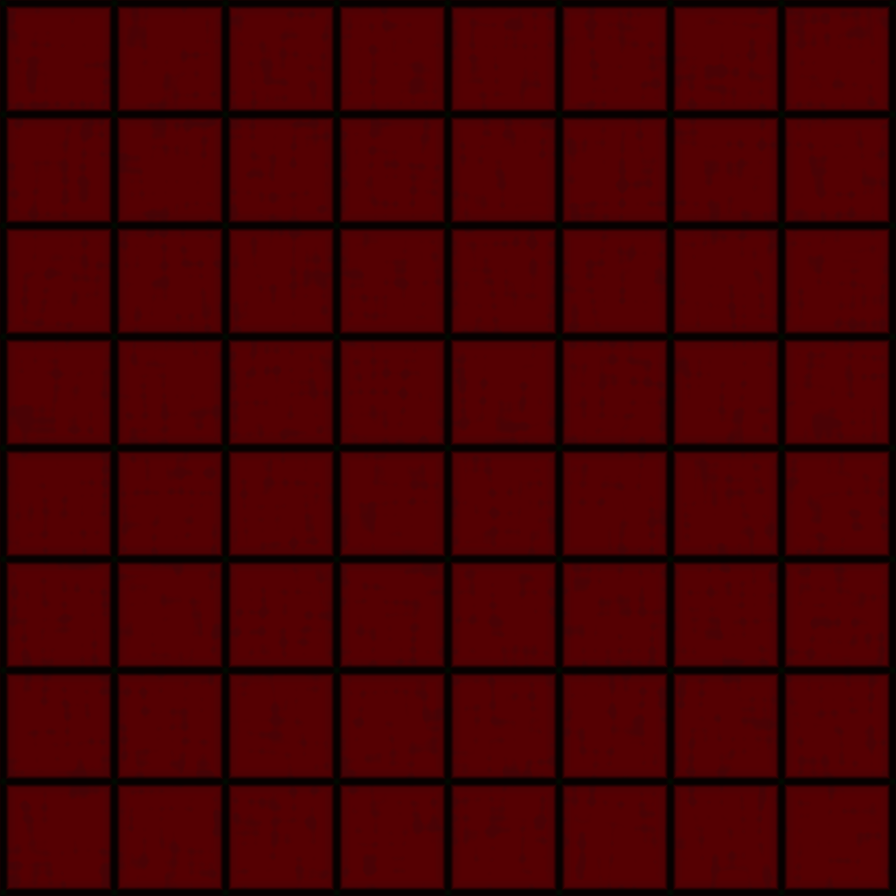
Reproduce this pattern procedurally as a three.js fragment shader.

```glsl
varying vec2 vUv;

const float TILE_PITCH = 0.1241;      // spacing of the grid lines
const float LINE_CORE = 0.0017;       // half width of the solid line
const float LINE_FADE = 0.0078;       // distance where the line has faded out
const float RIM_REACH = 0.017;        // outer limit of the tinted tile rim
const float JUNCTION_RADIUS = 0.0062;
const float STREAK_LONG = 18.0;       // noise frequency along a streak
const float STREAK_FINE = 90.0;       // noise frequency across a streak
const float MOTTLE_AMOUNT = 0.75;
const float RIM_AMOUNT = 0.4;

const vec3 TILE_RED = vec3(0.332, 0.0, 0.008);
const vec3 WORN_RED = vec3(0.275, 0.012, 0.022);
const vec3 LINE_BLACK = vec3(0.022, 0.003, 0.002);
const vec3 JUNCTION_GREEN = vec3(0.004, 0.045, 0.006);

vec2 hashGradient(vec2 cell) {
  float h = fract(sin(dot(cell, vec2(127.1, 311.7))) * 43758.5);
  float angle = 6.2832 * h;
  return vec2(cos(angle), sin(angle));
}

float gradientNoise(vec2 p) {
  vec2 i = floor(p);
  vec2 f = fract(p);
  vec2 u = f * f * f * (f * (f * 6.0 - 15.0) + 10.0);
  float a = dot(hashGradient(i), f);
  float b = dot(hashGradient(i + vec2(1.0, 0.0)), f - vec2(1.0, 0.0));
  float c = dot(hashGradient(i + vec2(0.0, 1.0)), f - vec2(0.0, 1.0));
  float d = dot(hashGradient(i + vec2(1.0, 1.0)), f - vec2(1.0, 1.0));
  return mix(mix(a, b, u.x), mix(c, d, u.x), u.y);
}

// Crossed streaks, like a faint weave
float weaveNoise(vec2 p) {
  float upright = gradientNoise(p * vec2(STREAK_FINE, STREAK_LONG));
  float level = gradientNoise(p * vec2(STREAK_LONG, STREAK_FINE) + 37.0);
  return 0.65 * upright + 0.5 * level;
}

void main() {
  // Distance to the nearest grid line on each axis, grid centred on the canvas
  vec2 grid = (vUv - 0.5) / TILE_PITCH;
  vec2 toLine = abs(fract(grid + 0.5) - 0.5) * TILE_PITCH;
  float lineDistance = min(toLine.x, toLine.y);

  // Tile face with uneven wear, stronger at the rim
  float weave = weaveNoise(vUv);
  float mottle = MOTTLE_AMOUNT * smoothstep(0.08, 0.38, weave);
  float rim = 1.0 - smoothstep(LINE_FADE, RIM_REACH, lineDistance);
  float wear = clamp(mottle + RIM_AMOUNT * rim, 0.0, 1.0);
  vec3 color = mix(TILE_RED, WORN_RED, wear);

  // Soft dark lines
  float face = smoothstep(LINE_CORE, LINE_FADE, lineDistance);
  color = mix(LINE_BLACK, color, face);

  // Green tinge where lines cross
  float junction = 1.0 - smoothstep(0.0, JUNCTION_RADIUS, length(toLine));
  color = mix(color, JUNCTION_GREEN, junction);

  gl_FragColor = vec4(color, 1.0);
}
```
